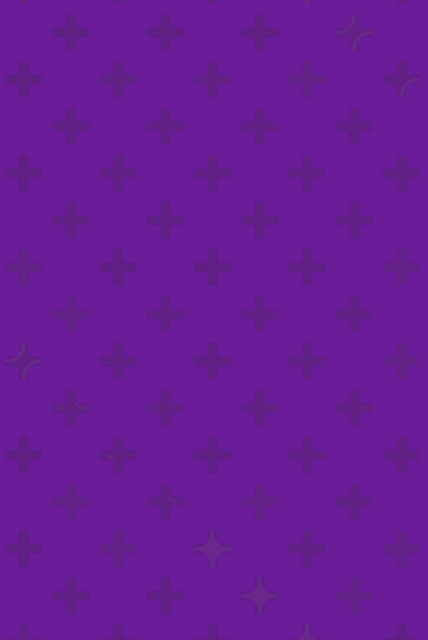
Write a Shadertoy shader that draws this pattern.

```glsl
// Staggered rounded plus signs on purple, with pale wear along repeating diagonals.

// Lengths are fractions of the canvas height, y measured from the top
const vec2  STEP        = vec2(0.07384, 0.07335);  // half period of the stagger
const vec2  FIRST       = vec2(0.0365, 0.0508);    // centre of column 0, row 0
const float ARM_LENGTH  = 0.0290;
const float ARM_WIDTH   = 0.0076;
const float ROUNDING    = 0.0050;
const float FILLET      = 0.0050;
const float RIM_WIDTH   = 0.0021;
const float SOFTNESS    = 0.0010;
const float ARC_CENTRE  = 0.0260;
const float ARC_RADIUS  = 0.0260;
const float ARC_WIDTH   = 0.0025;
const float STAR_RADIUS = 0.0235;
const float WEAR_PERIOD = 14.0;
const float STAR_ROW    = 10.5;   // worn plus signs below this row hold a star

const vec3 GROUND = vec3(0.416, 0.108, 0.600);
const vec3 FILL   = vec3(0.380, 0.130, 0.520);
const vec3 RIM    = vec3(0.374, 0.106, 0.540);
const vec3 WEAR   = vec3(0.430, 0.165, 0.555);

float hash(vec2 p) {
    return fract(sin(dot(p, vec2(127.1, 311.7))) * 43758.5453);
}

float roundBox(vec2 p, vec2 halfSize) {
    vec2 q = abs(p) - halfSize + ROUNDING;
    return length(max(q, 0.0)) + min(max(q.x, q.y), 0.0) - ROUNDING;
}

// Two rounded bars, joined with filleted inner corners
float plusSign(vec2 p) {
    float a = roundBox(p, vec2(ARM_LENGTH, ARM_WIDTH));
    float b = roundBox(p, vec2(ARM_WIDTH, ARM_LENGTH));
    float h = max(FILLET - abs(a - b), 0.0) / FILLET;
    return min(a, b) - h * h * FILLET * 0.25;
}

// Coverage of the region where the distance is negative
float cover(float d, float soft) {
    return 1.0 - smoothstep(-soft, soft, d);
}

float arc(vec2 p, vec2 centre, float soft) {
    return cover(abs(length(p - centre) - ARC_RADIUS) - ARC_WIDTH, soft);
}

// Arcs on upper rows, short broken strokes midway, stars near the bottom
float wearMark(vec2 p, vec2 id, float soft) {
    if (id.y > STAR_ROW) {
        return cover(STAR_RADIUS - length(abs(p) - ARC_CENTRE), soft);
    }
    float mark = arc(p, vec2(ARC_CENTRE), soft);
    if (mod(id.y, 7.0) < 0.5) {
        return max(mark, arc(p, vec2(-ARC_CENTRE), soft));
    }
    if (id.y > 7.0) {
        float side = hash(id) < 0.5 ? -1.0 : 1.0;
        mark = arc(p, ARC_CENTRE * vec2(side, -side), soft);
        mark *= cover(length(p - 0.004 * side) - 0.013, 0.003);
    }
    return mark;
}

void mainImage(out vec4 fragColor, in vec2 fragCoord) {
    vec2 uv = fragCoord / iResolution.y;
    uv.y = 1.0 - uv.y;
    float soft = max(SOFTNESS, 0.8 / iResolution.y);

    // Every other cell of the grid holds a plus sign
    vec2 id = floor((uv - FIRST) / STEP + 0.5);
    vec2 p = uv - FIRST - id * STEP;
    float occupied = mod(id.x + id.y, 2.0);

    // Dark rim of uneven strength around a flat fill
    float d = plusSign(p);
    float inside = cover(d, soft) * occupied;
    float rim = 1.0 - smoothstep(0.0, RIM_WIDTH, abs(d + 0.4 * RIM_WIDTH));
    vec3 ink = mix(FILL, RIM, rim * mix(0.7, 1.0, hash(id + 3.0)));
    ink += 0.010 * (hash(id) - 0.5);

    // Pale wear on one diagonal in each period
    float diagonal = mod(id.x - id.y, WEAR_PERIOD);
    if (abs(diagonal - 0.5 * WEAR_PERIOD) < 0.5) {
        ink = mix(ink, WEAR, 0.8 * wearMark(p, id, soft));
    }

    fragColor = vec4(mix(GROUND, ink, inside), 1.0);
}
```
